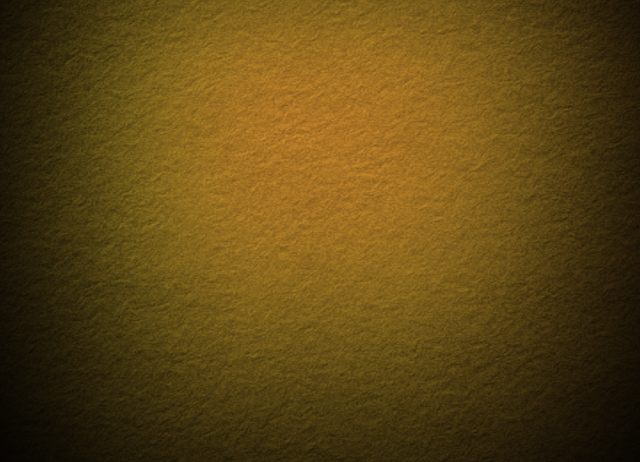
Give the GLSL for this texture, as a WebGL 2 fragment shader.

```glsl
#version 300 es
precision highp float;
// Amber felt paper lit from above the centre, fading into a dark vignette.
uniform vec2 u_resolution;
out vec4 fragColor;

float hash(vec2 cell) {
    vec3 q = fract(vec3(cell.xyx) * 0.1031);
    q += dot(q, q.yzx + 33.33);
    return fract((q.x + q.y) * q.z);
}

float valueNoise(vec2 p) {
    vec2 cell = floor(p), f = fract(p);
    f = f * f * (3.0 - 2.0 * f);
    return mix(mix(hash(cell), hash(cell + vec2(1, 0)), f.x),
               mix(hash(cell + vec2(0, 1)), hash(cell + vec2(1, 1)), f.x), f.y);
}

// Height of the matted fibres, bent by a slow warp
float feltHeight(vec2 p) {
    vec2 warp = vec2(valueNoise(p * 37.0), valueNoise(p * 37.0 + 71.0)) - 0.5;
    vec2 q = p + warp * 0.014;
    float height = 0.0, weight = 0.4;
    vec2 scale = vec2(36.0, 62.0);
    for (int i = 0; i < 4; i++) {
        height += weight * valueNoise(q * scale + float(i) * 37.0);
        q = mat2(0.97, -0.22, 0.22, 0.97) * q;
        scale *= 1.6;
        weight *= 0.8;
    }
    return height;
}

// Off-centre glow, with a separate falloff on each side
float glow(vec2 uv) {
    vec2 d = uv - vec2(0.5, 0.72);
    float across = abs(d.x) / (d.x < 0.0 ? 0.41 : 0.435);
    float along = abs(d.y) / (d.y < 0.0 ? 0.67 : 0.48);
    return 0.69 * exp(-pow(across, 2.6) - pow(along, 2.2)) - 0.015;
}

// Amber at the brightest, olive in the middle, brown in the dark
vec3 amber(float level) {
    float offset = level - 0.33;
    float green = 0.79 - 0.95 * offset * offset;
    return level * vec3(1.0, green, 0.215);
}

void main() {
    vec2 uv = gl_FragCoord.xy / u_resolution;
    vec2 p = gl_FragCoord.xy / u_resolution.y;

    // Relief shading from the slope towards the light
    float relief = feltHeight(p) - feltHeight(p + vec2(-0.0015, 0.0035));
    float grain = valueNoise(p * vec2(260.0, 350.0)) - 0.5;
    float blotch = valueNoise(p * vec2(9.0, 14.0)) - 0.5;

    float light = glow(uv);
    float contrast = mix(1.35, 0.65, smoothstep(0.15, 0.6, light));
    float level = light * (1.0 + contrast * (0.65 * relief + 0.26 * grain + 0.06 * blotch));

    // Hue follows the smooth light, so the relief changes brightness only
    vec3 color = amber(max(light, 0.01)) * max(level, 0.0) / max(light, 0.01);
    color.g *= 1.0 + 0.1 * (0.5 - uv.x) * smoothstep(0.0, 0.3, abs(uv.x - 0.5));
    fragColor = vec4(color, 1.0);
}
```
